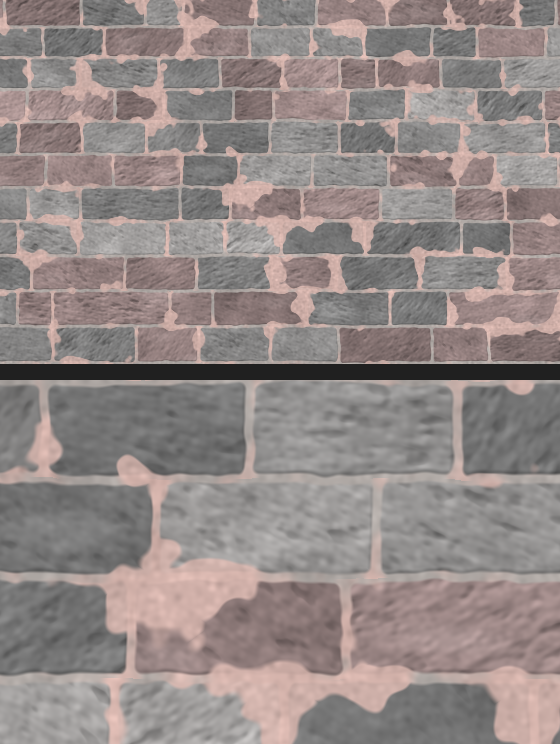
Top: the whole. Bottom: its middle third, enlarged.
Write a WebGL 2 fragment shader that draws this texture.

```glsl
#version 300 es
precision highp float;
// Weathered wall of rough-tooled grey and dull red stone blocks in eleven courses.
// Courses grow slightly downwards; jittered joints split each one into blocks.
// Smooth cellular noise gives the chisel marks, ragged edges and pink mortar smears.

#define FIRST_JOINT 0.074   // depth of the first full bed joint
#define COURSE 0.084        // course height
#define GROWTH 0.00082      // extra height per course, squared
#define BLOCK_TOP 0.168     // mean block length in the upper courses
#define BLOCK_LOW 0.216     // mean block length in the lower courses
#define JITTER 0.6          // irregularity of the upright joints
#define MORTAR 0.0043       // half width of the joints
#define SMEAR 0.28          // higher means fewer mortar smears
#define TOOLING 0.13        // strength of the chisel marks
#define RED_SHARE 0.36      // share of reddish blocks

uniform vec2 u_resolution;
out vec4 fragColor;

const vec3 GREY_DARK = vec3(0.445, 0.445, 0.445);
const vec3 GREY_PALE = vec3(0.635, 0.625, 0.62);
const vec3 RED_STONE = vec3(0.57, 0.485, 0.48);
const vec3 MORTAR_GREY = vec3(0.67, 0.645, 0.63);
const vec3 MORTAR_PINK = vec3(0.83, 0.70, 0.67);

float hash(vec2 p) {
  vec3 q = fract(p.xyx * vec3(0.1031, 0.1030, 0.0973));
  q += dot(q, q.yzx + 33.33);
  return fract((q.x + q.y) * q.z);
}

// Smooth signed cellular noise: one soft bump or dent per cell
float cells(vec2 p) {
  vec2 base = floor(p);
  float sum = 0.0;
  for (int j = -1; j <= 1; j++)
    for (int i = -1; i <= 1; i++) {
      vec2 id = base + vec2(i, j);
      vec2 d = p - id - vec2(hash(id), hash(id + 57.3));
      float bump = max(0.0, 1.0 - dot(d, d));
      sum += (hash(id + 91.7) * 2.0 - 1.0) * bump * bump * bump;
    }
  return sum * 1.3;
}

// Depth of a bed joint, and position of an upright joint in block lengths
float bedJoint(float row) { return FIRST_JOINT + row * (COURSE + GROWTH * row); }
float upright(float i, float row) {
  return i + JITTER * (hash(vec2(i + 31.0, row * 7.0 + 19.0)) - 0.5);
}

// Chisel strokes running along a direction chosen per block
float strokes(vec2 p, mat2 turn, vec2 seed) {
  vec2 q = turn * p;
  return cells(q * vec2(42.0, 95.0) + seed) + 0.5 * cells(q * vec2(95.0, 170.0) + seed);
}

void main() {
  // Wall space: x to the right, y downwards, canvas height is 1
  vec2 wall = vec2(gl_FragCoord.x, u_resolution.y - gl_FragCoord.y) / u_resolution.y;
  float soft = max(0.0018, 0.7 / u_resolution.y);
  float fine = cells(wall * 150.0);
  float blotch = cells(wall * 20.0 + 9.0);
  vec2 p = wall + 0.0022 * vec2(cells(wall * 9.0), cells(wall * 9.0 + 40.0))
         + 0.0016 * vec2(cells(wall * 55.0 + 70.0), cells(wall * 55.0 + 20.0));

  // Course, then block within the course
  float root = sqrt(COURSE * COURSE + 4.0 * GROWTH * (p.y - FIRST_JOINT));
  float row = floor((root - COURSE) / (2.0 * GROWTH));
  float len = mix(BLOCK_TOP, BLOCK_LOW, smoothstep(2.0, 8.0, row));
  float shift = 0.5 * mod(row, 2.0) + 0.35 * hash(vec2(row, 5.0));
  float u = p.x / len + shift;
  float i = floor(u);
  if (u < upright(i, row)) i -= 1.0;
  else if (u >= upright(i + 1.0, row)) i += 1.0;
  vec2 lo = vec2((upright(i, row) - shift) * len, bedJoint(row));
  vec2 hi = vec2((upright(i + 1.0, row) - shift) * len, bedJoint(row + 1.0));

  // Depth inside a block with rounded corners
  vec2 edge = min(p - lo, hi - p);
  vec2 corner = max(0.011 - edge, 0.0);
  float depth = min(min(edge.x, edge.y), 0.011 - length(corner));
  float stoneMask = smoothstep(MORTAR - soft, MORTAR + soft, depth);

  // Block colour
  vec2 id = vec2(i + 11.0, row + 23.0);
  float tone = hash(id * 3.1);
  vec3 stone = mix(GREY_DARK, GREY_PALE, tone * tone);
  float red = step(hash(id * 5.7 + 2.0), RED_SHARE);
  stone = mix(stone, RED_STONE * (0.88 + 0.26 * tone), red * 0.9);

  // Tooled relief lit from the upper left
  float angle = mix(-0.9, 0.9, hash(id + 77.0));
  mat2 turn = mat2(cos(angle), sin(angle), -sin(angle), cos(angle));
  vec2 seed = id * 13.0;
  vec2 lightStep = vec2(0.0022, 0.0032);
  float relief = strokes(wall, turn, seed);
  float slope = relief - strokes(wall - lightStep, turn, seed);
  float rough = mix(0.55, 1.15, hash(id + 41.0));
  float crevice = smoothstep(0.35, 1.2, -relief);
  stone *= 1.0 + rough * TOOLING * (slope - 0.9 * crevice) + 0.05 * fine + 0.07 * blotch;
  stone += 0.05 * smoothstep(0.2, 1.0, cells(wall * vec2(11.0, 26.0) + 33.0));

  // Thin shade along the lower and right edges of each block
  vec2 rim = hi - p - MORTAR;
  float shade = max(1.0 - smoothstep(0.0, 0.005, rim.y), 0.5 - 0.5 * smoothstep(0.0, 0.004, rim.x));
  stone *= 1.0 - 0.24 * shade * smoothstep(-0.6, 0.5, blotch + 0.3);

  // Mortar, pinker at upright joints, with smears that creep over the stone
  float patchy = cells(wall * 13.0 + 60.0) + 0.55 * cells(wall * 42.0 + 15.0);
  float side = 1.0 - smoothstep(0.004, 0.016, edge.x);
  float pink = smoothstep(-0.3, 0.9, patchy + 0.6 * side);
  vec3 mortar = mix(MORTAR_GREY, MORTAR_PINK, pink) * (1.0 + 0.05 * fine + 0.04 * blotch);
  float reach = patchy - SMEAR + 0.5 * (hash(id + 3.0) - 0.5);
  float smear = smoothstep(0.0, 0.3, reach - 32.0 * min(edge.x, edge.y * 1.6) + 0.3);
  stone = mix(stone, MORTAR_PINK * (1.0 + 0.05 * fine + 0.03 * slope), smear * 0.88);

  vec3 color = mix(mortar, stone, stoneMask);
  color *= 1.0 + 0.03 * cells(wall * 2.5 + 4.0);
  fragColor = vec4(clamp(color, 0.0, 1.0), 1.0);
}
```
